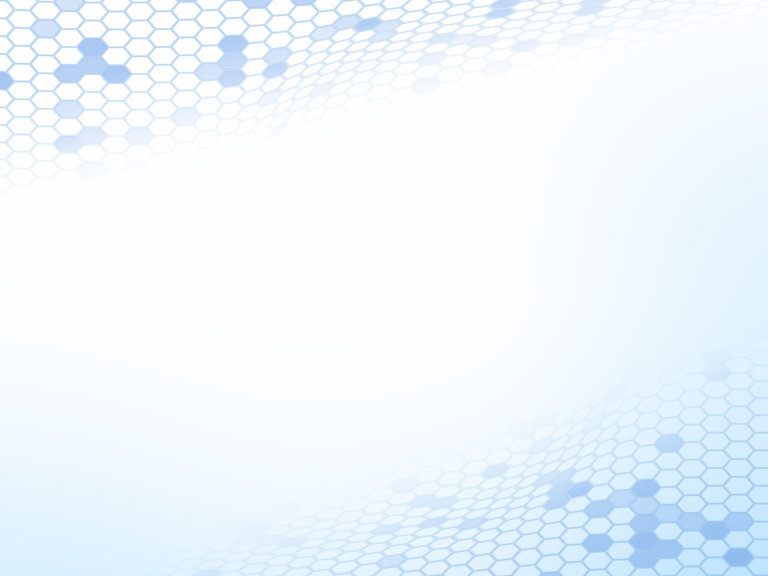
This background is drawn by a Shadertoy shader. Its source:

```glsl
const vec3 WHITE = vec3(0.995, 0.998, 1.0);
const vec3 DEEP_SKY = vec3(0.74, 0.89, 0.99);
const vec3 LINE_COLOR = vec3(0.54, 0.72, 0.91);
const vec3 FILL_COLOR = vec3(0.49, 0.67, 0.92);
const vec2 CELL_STEP = vec2(0.0408, 0.0313);    // column spacing, row height
const vec2 MESH_TURN = vec2(1.484, 1.028);      // half-turn sum of the two meshes
const float LINE_WIDTH = 0.07;
const float LINE_STRENGTH = 0.62;
const float FILL_SHARE = 0.15;
const float FOLD_DEPTH = 0.066;
const float FOLD_WIDTH = 0.055;
const float SQRT3 = 1.7320508;

float hash(vec2 p) {
    vec3 q = fract(vec3(p.xyx) * 0.1031);
    q += dot(q, q.yzx + 33.33);
    return fract((q.x + q.y) * q.z);
}

// Bends the flat sheet: a curved fold, a rising right side, a squeezed left rim
vec2 warpSheet(vec2 p) {
    float x = max(p.x, 0.25) - 0.417;
    float decay = exp(-x / 0.12);
    float crease = 0.69 + 0.24 * (1.0 - decay) + 0.08 * x;
    float slope = 2.0 * decay + 0.08;
    float d = (p.y - crease) / sqrt(1.0 + slope * slope);
    float fold = FOLD_DEPTH * tanh(d / FOLD_WIDTH);

    float rim = exp(-max(p.y - 0.6, 0.0) / 0.05 - p.x * p.x / 0.12);
    float lift = 0.04 * p.x - 0.1 * p.x * p.x;
    return vec2(p.x - 0.6 * fold, p.y + fold + lift - 0.03 * rim);
}

// Returns line coverage and fill coverage of the honeycomb
vec2 honeycomb(vec2 p, float seed) {
    vec2 h = warpSheet(p) / CELL_STEP * vec2(1.5, SQRT3);
    vec2 pixel = fwidth(h);
    float soft = clamp(max(pixel.x, pixel.y), 0.001, 0.3);

    // Nearest centre of two interleaved grids
    vec2 period = vec2(3.0, SQRT3);
    vec2 a = mod(h, period) - 0.5 * period;
    vec2 b = mod(h - 0.5 * period, period) - 0.5 * period;
    vec2 g = dot(a, a) < dot(b, b) ? a : b;
    vec2 id = floor((h - g) / (0.5 * period) + 0.5) + 200.0;

    vec2 q = abs(g);
    float edge = 0.5 * SQRT3 - max(q.y, dot(q, vec2(0.5 * SQRT3, 0.5)));
    float line = 1.0 - smoothstep(0.0, LINE_WIDTH + soft, edge);
    float chosen = step(1.0 - FILL_SHARE, hash(id + seed));
    float tone = mix(0.3, 0.78, hash(id.yx + seed + 71.0));
    return vec2(line, chosen * tone * smoothstep(0.0, soft, edge));
}

vec3 drawMesh(vec3 color, vec2 cover, float fade) {
    color = mix(color, FILL_COLOR, cover.y * fade);
    return mix(color, LINE_COLOR, cover.x * fade * LINE_STRENGTH);
}

// Pale sky, white through the middle and bluer below and at the right
vec3 backdrop(vec2 p) {
    float hump = (p.x - 0.55) / 0.35;
    float low = (0.55 - p.y - 0.12 * exp(-hump * hump)) / 0.55;
    float bottom = 0.6 * pow(clamp(low, 0.0, 1.0), 1.7);
    float right = 0.42 * smoothstep(0.8, 1.4, p.x);
    right *= 1.0 - smoothstep(0.5, 1.1, p.y);
    return mix(WHITE, DEEP_SKY, min(bottom + right, 1.0));
}

void mainImage(out vec4 fragColor, in vec2 fragCoord) {
    vec2 p = fragCoord / iResolution.xy * vec2(4.0 / 3.0, 1.0);
    vec3 color = backdrop(p);

    // Both meshes dissolve toward the middle
    float upperFade = smoothstep(0.0, 0.27, p.y - 0.61 - 0.25 * p.x);
    float lowerFade = smoothstep(0.0, 0.32, 0.38 * p.x - 0.037 - p.y);
    color = drawMesh(color, honeycomb(p, 3.0), upperFade);
    color = drawMesh(color, honeycomb(MESH_TURN - p, 19.0), lowerFade);

    fragColor = vec4(color, 1.0);
}
```
